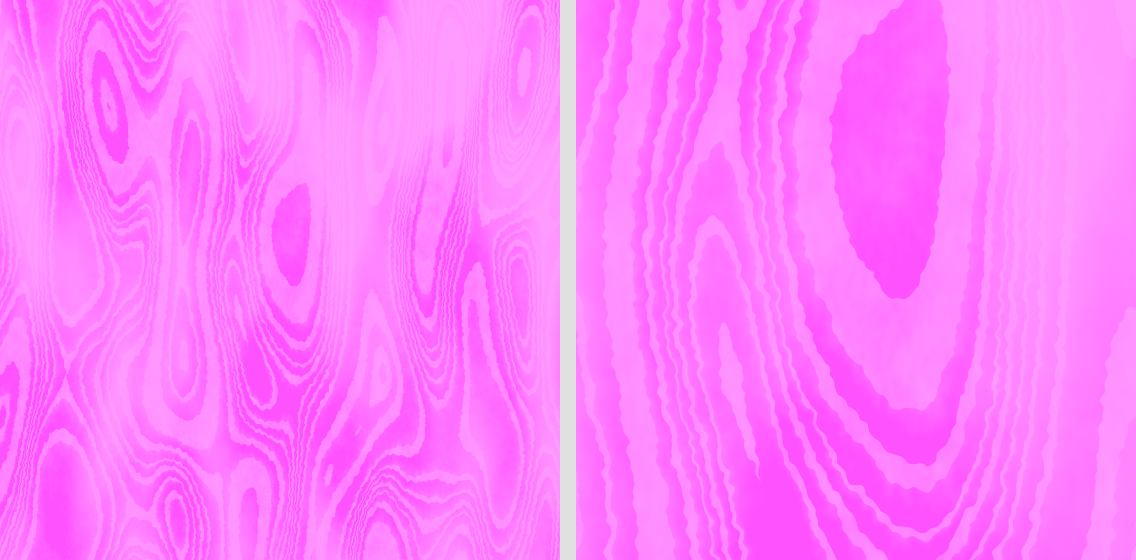
Left: the whole. Right: its middle third, enlarged.
Give the GLSL for this texture, as a Shadertoy shader.

```glsl
// Pink wood grain: finely torn contour bands around tall knots, with light and dark streaks.
#define PALE vec3(1.0, 0.62, 1.0)
#define DEEP vec3(1.0, 0.32, 1.0)
#define KNOT_SCALE vec2(8.0, 2.4)
#define STREAM_SCALE vec2(4.3, 0.6)
#define TONE_SCALE vec2(5.5, 1.8)
#define RING_COUNT 9.5
#define RIM_WIDTH 0.34
#define TEAR 0.0032
#define MOTTLE 0.16

float hash(vec2 p) {
    vec3 q = fract(vec3(p.xyx) * 0.1031);
    q += dot(q, q.yzx + 33.33);
    return fract((q.x + q.y) * q.z);
}

// Dot product of a random unit gradient with the offset from its lattice corner
float corner(vec2 cell, vec2 offset) {
    float angle = 6.2832 * hash(cell + 71.0);
    return dot(vec2(cos(angle), sin(angle)), offset);
}

float noise(vec2 p) {
    vec2 i = floor(p), f = p - i;
    vec2 u = f * f * f * (f * (f * 6.0 - 15.0) + 10.0);
    vec2 e = vec2(1.0, 0.0);
    return mix(mix(corner(i, f), corner(i + e.xy, f - e.xy), u.x),
               mix(corner(i + e.yx, f - e.yx), corner(i + e.xx, f - e.xx), u.x), u.y);
}

float fbm(vec2 p) {
    float sum = 0.0, gain = 1.0;
    for (int i = 0; i < 4; i++) {
        sum += gain * noise(p);
        p = mat2(1.6, 1.2, -1.2, 1.6) * p + 17.0;
        gain *= 0.65;
    }
    return sum;
}

// Height field whose level lines are the growth rings
float grainHeight(vec2 p) {
    p.x += 0.05 * noise(p * vec2(2.0, 2.4) + 5.0);
    float knots = noise(p * KNOT_SCALE + 11.0);
    float streams = noise(p * STREAM_SCALE + 31.0);
    float detail = noise(p * KNOT_SCALE * 2.1 + 47.0);
    float height = knots + 1.1 * streams + 0.1 * detail;
    // Alternate dense bundles of lines with calm stretches
    return height + 0.085 * sin(9.0 * height);
}

// Ring darkness: a pale rim, then a dark edge that fades outward
float ringShade(float rings) {
    float t = fract(rings), id = floor(rings);
    float w = clamp(0.6 * fwidth(rings), 0.002, 0.25);
    float rimEnd = RIM_WIDTH * (0.5 + hash(vec2(id, 3.0)));
    float rim = 1.0 - smoothstep(rimEnd - w, rimEnd + w, t);
    rim = max(rim, smoothstep(1.0 - 1.5 * w, 1.0, t));
    float fade = clamp((t - rimEnd) / (1.0 - rimEnd), 0.0, 1.0);
    float edge = 0.85 + 0.35 * hash(vec2(id, 9.0));
    float wood = mix(edge, 0.55, fade * fade);
    return mix(wood, 0.06 + 0.15 * t, rim);
}

void mainImage(out vec4 fragColor, in vec2 fragCoord) {
    vec2 uv = fragCoord / iResolution.y;

    // Fine ragged fibres displace the ring edges
    vec2 torn = uv;
    torn.x += TEAR * (noise(uv * vec2(40.0, 70.0)) + 0.8 * noise(uv * vec2(120.0, 170.0)));
    torn.y += 2.0 * TEAR * noise(uv * vec2(130.0, 50.0) + 7.0);
    float shade = ringShade(grainHeight(torn) * RING_COUNT + 20.0);

    // Broad streaks set both the darkness and the ring contrast
    vec2 drift = uv + vec2(0.04 * noise(uv * 3.0 + 60.0), 0.0);
    float tone = noise(drift * TONE_SCALE + 83.0) + 0.45 * noise(drift * TONE_SCALE * 2.3 + 97.0);
    float depth = clamp(0.61 + 1.5 * tone, 0.13, 1.15);

    // Cloudy mottling and fine fibres inside the bands
    float mottle = fbm(uv * vec2(36.0, 26.0)) + 0.5 * noise(uv * vec2(190.0, 80.0));
    float darkness = depth * (0.25 + 0.75 * shade + MOTTLE * mottle);

    fragColor = vec4(mix(PALE, DEEP, clamp(darkness, 0.0, 1.0)), 1.0);
}
```
